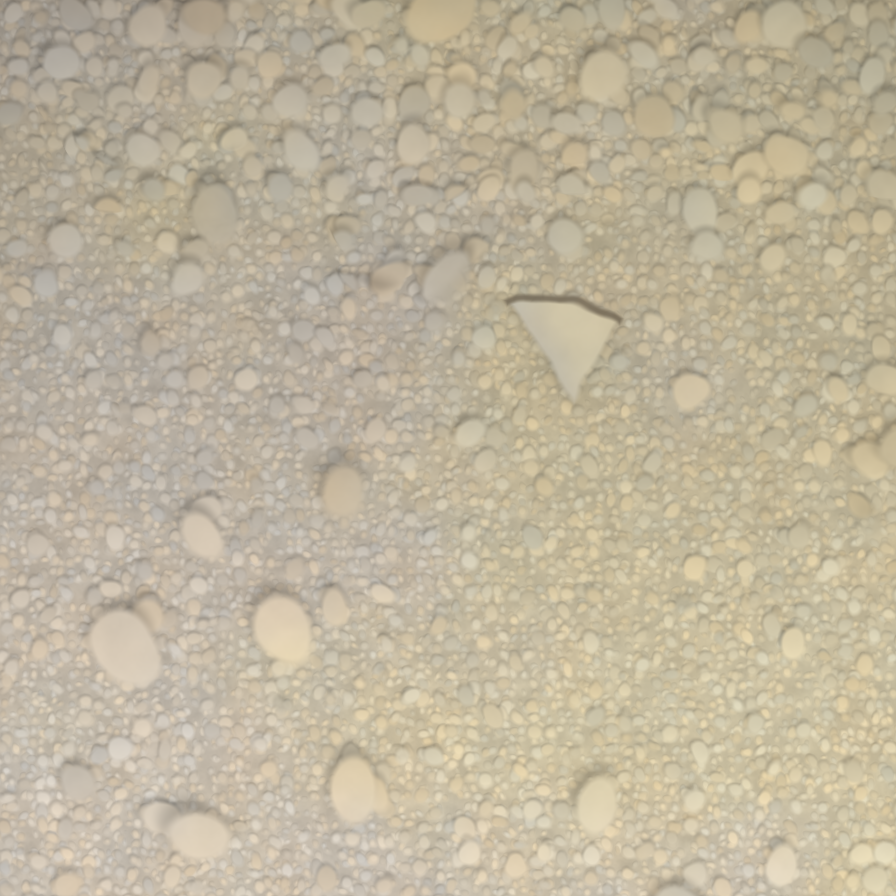
Write a Shadertoy shader that draws this texture.

```glsl
// Soft, sunlit gravel: fine grit, scattered rounded pebbles and one angular shard.

vec4 hash4(vec2 p) {
    vec4 q = fract(p.xyxy * vec4(0.1031, 0.1030, 0.0973, 0.1099));
    q += dot(q, q.wzxy + 33.33);
    return fract((q.xxyz + q.yzzw) * q.zywx);
}

float noise(vec2 p) {
    vec2 i = floor(p), f = fract(p);
    f = f * f * (3.0 - 2.0 * f);
    return mix(mix(hash4(i).x, hash4(i + vec2(1, 0)).x, f.x),
               mix(hash4(i + vec2(0, 1)).x, hash4(i + vec2(1, 1)).x, f.x), f.y);
}

float fbm(vec2 p) {
    float sum = 0.0, amp = 0.5;
    for (int k = 0; k < 4; k++) {
        sum += amp * noise(p);
        p = p * 2.03 + 17.3;
        amp *= 0.5;
    }
    return sum;
}

// Broad colour drift: cool grey to the left, sandy to the right, paler below
vec3 groundColor(vec2 uv) {
    float sandy = smoothstep(0.15, 0.75, 0.55 * uv.x + 0.15 * uv.y + 0.8 * fbm(uv * 5.0) - 0.25);
    vec3 c = mix(vec3(0.765, 0.725, 0.668), vec3(0.790, 0.745, 0.622), sandy);
    c *= mix(1.065, 0.945, smoothstep(0.05, 0.75, uv.y));
    return c * (1.0 - 0.10 * smoothstep(0.45, 0.8, length(uv - vec2(0.55, 0.4))) * uv.y);
}

// Coarse stones crowd the upper edge, chiefly on the right
float crowding(vec2 uv) {
    return smoothstep(0.70, 0.95, uv.y + 0.12 * uv.x + 0.3 * (noise(uv * 7.0 + 9.0) - 0.5));
}

// Paints one size of stones, upper rows first so shadows fall behind
vec3 addStones(vec3 col, vec2 uv, float scale, float fewest, float most, float shade, float seed) {
    vec2 p = uv * scale, cell = floor(p);
    float blur = 0.05 + 0.0026 * scale;
    float limit = mix(fewest, most, crowding(uv));
    vec3 ground = groundColor(uv);
    float wobble = 0.22 * (noise(p * 2.1 + seed) - 0.5);
    for (int j = 1; j >= -1; j--)
    for (int i = -1; i <= 1; i++) {
        vec2 id = cell + vec2(i, j);
        vec4 place = hash4(id + seed);
        vec4 look = hash4(id + seed + 57.0);
        vec2 center = id + 0.5 + 0.65 * (place.xy - 0.5);

        // Stones shrink away smoothly where they are rare
        float presence = smoothstep(0.0, 0.04, limit - place.w);
        if (presence <= 0.0) continue;

        float angle = 3.14159 * look.x, radius = mix(0.26, 0.50, place.z) * presence;
        mat2 turn = mat2(cos(angle), sin(angle), -sin(angle), cos(angle));
        vec2 stretch = vec2(1.0, mix(1.0, 1.55, look.y));
        vec2 d = p - center;
        float stoneDist = length(turn * d * stretch) + wobble - radius;
        float shadowDist = length(turn * (d - vec2(-0.04, 0.13)) * stretch) + wobble - radius;

        col *= 1.0 - shade * presence * smoothstep(0.16, -0.10, shadowDist);
        vec3 tint = 1.0 + 0.11 * (look.z - 0.42) + vec3(0.025, 0.0, -0.04) * (look.w - 0.5) * 2.0;
        vec3 stone = ground * tint * (1.025 - 0.07 * d.y);
        col = mix(col, stone, presence * smoothstep(blur, -blur, stoneDist));
    }
    return col;
}

// Wedge with a curved top, point down, and a thin dark crevice above
vec3 addShard(vec3 col, vec2 uv) {
    vec2 d = uv - vec2(0.630, 0.615);
    d += 0.006 * (vec2(noise(uv * 45.0), noise(uv * 45.0 + 8.0)) - 0.5);
    float top = length(d - vec2(-0.025, -0.095)) - 0.145;
    float sides = max(dot(d, vec2(-0.85, -0.53)) - 0.026, dot(d, vec2(0.87, -0.49)) - 0.038);
    float body = max(top, sides);
    float crevice = max(abs(top - 0.003) - 0.0035, sides - 0.004);
    vec3 face = mix(vec3(0.745, 0.728, 0.675), vec3(0.810, 0.770, 0.655),
                    smoothstep(-0.05, 0.02, d.x + 0.5 * d.y));
    col *= 1.0 - 0.12 * smoothstep(0.012, -0.004, body);
    col = mix(col, face, smoothstep(0.004, -0.004, body));
    return mix(col, vec3(0.46, 0.42, 0.35), 0.85 * smoothstep(0.003, -0.003, crevice));
}

void mainImage(out vec4 fragColor, in vec2 fragCoord) {
    vec2 uv = fragCoord / iResolution.y;

    // Shaded grit between the stones
    vec3 col = groundColor(uv) * (0.87 + 0.16 * fbm(uv * 60.0));

    // Stones from fine to coarse
    col = addStones(col, uv, 95.0, 0.90, 0.90, 0.07, 3.0);
    col = addStones(col, uv, 58.0, 0.65, 0.80, 0.10, 31.0);
    col = addStones(col, uv, 34.0, 0.24, 0.85, 0.14, 73.0);
    col = addStones(col, uv, 20.0, 0.10, 0.60, 0.17, 118.0);
    col = addStones(col, uv, 11.5, 0.09, 0.22, 0.19, 167.0);
    col = addShard(col, uv);

    // Faint mottling and mineral stains
    col *= 0.97 + 0.06 * fbm(uv * 38.0 + 4.0);
    col += vec3(0.020, 0.0, -0.022) * (noise(uv * 22.0 + 40.0) - 0.5);
    fragColor = vec4(col, 1.0);
}
```
